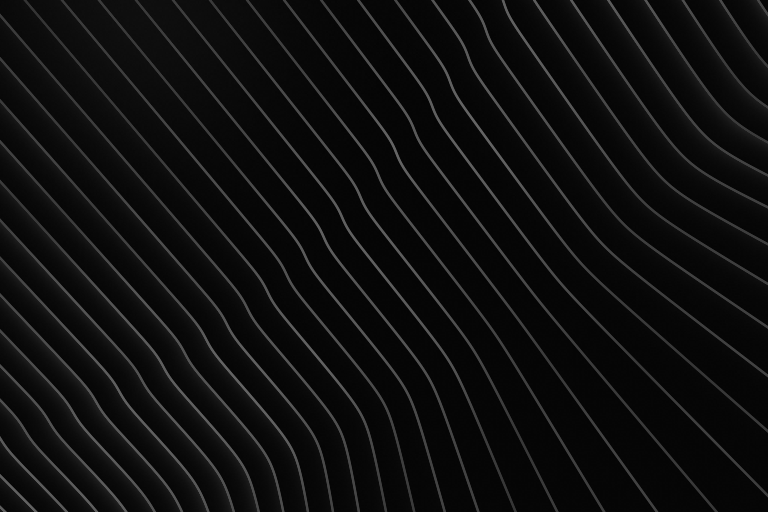
Reproduce this background procedurally as a WebGL 2 fragment shader.

```glsl
#version 300 es
precision highp float;
// Dark layered sheets with thin grey edges that run diagonally, ripple once and fan out.

uniform vec2 u_resolution;
out vec4 fragColor;

float hash(vec2 p) {
    return fract(sin(dot(p, vec2(127.1, 311.7))) * 43758.5453);
}

float noise(vec2 p) {
    vec2 i = floor(p), f = fract(p);
    f = f * f * (3.0 - 2.0 * f);
    return mix(mix(hash(i), hash(i + vec2(1, 0)), f.x),
               mix(hash(i + vec2(0, 1)), hash(i + vec2(1, 1)), f.x), f.y);
}

// Heights, measured from the top, where edge k ripples and where it turns
float rippleHeight(float k) { return 0.57 - 0.0332 * k - 0.00078 * k * k; }
float turnHeight(float k) { return 0.8125 - 0.0234 * k - 0.000586 * k * k; }

// Horizontal position of edge k at height y, and its slope dx/dy
vec2 edgeCurve(float k, float y) {
    float slope = 0.85 - 0.012 * k;
    float fanSlope = min(0.19 + 0.03 * k + 0.0065 * k * k, 2.1);
    float ripple = tanh((y - rippleHeight(k)) / 0.027);
    float t = y - turnHeight(k);
    float soft = sqrt(t * t + 0.0016);
    float x = 0.039 + 0.0723 * k + slope * y + 0.0018 * min(k, 0.0)
            - 0.0098 * ripple + (fanSlope - slope) * 0.5 * (t + soft);
    float dx = slope - 0.36 * (1.0 - ripple * ripple)
             + (fanSlope - slope) * 0.5 * (1.0 + t / soft);
    return vec2(x, dx);
}

void main() {
    // Canvas-height units, y pointing down
    vec2 p = vec2(gl_FragCoord.x, u_resolution.y - gl_FragCoord.y) / u_resolution.y;
    float pixel = 1.0 / u_resolution.y;

    float sheen = 0.0;
    float edgeLight = 0.0;
    for (float k = -15.0; k <= 21.0; k++) {
        vec2 curve = edgeCurve(k, p.y);
        float d = (p.x - curve.x) / sqrt(1.0 + curve.y * curve.y);

        // Thin edge, brightest around the ripple and dimmer in the fan
        float line = 1.0 - smoothstep(0.0026 - 0.6 * pixel, 0.0026 + 0.6 * pixel, abs(d));
        float along = (p.y - rippleHeight(k) - 0.06) / 0.26;
        float light = 0.23 + 0.13 * exp(-along * along);
        light *= 0.88 + 0.24 * noise(vec2(k * 3.7, p.y * 7.0));
        edgeLight = max(edgeLight, line * light);

        // Soft sheen on the lower left side, absent from the middle sheets
        float strength = 0.09 * smoothstep(2.0, 13.0, abs(k - 6.0));
        strength *= 0.5 + noise(vec2(k * 0.6, p.y * 4.0) + 9.0);
        sheen = max(sheen, strength * exp(-abs(d) / 0.016) * smoothstep(pixel, -pixel, d));
    }

    // Faint haze at the top left and fine grain
    float haze = 0.035 * exp(-12.0 * dot(p - vec2(0.28, 0.0), p - vec2(0.28, 0.0)));
    float grain = 0.006 * (hash(floor(p * 342.0)) - 0.5);
    float grey = max(0.021 + haze + sheen + grain, edgeLight);
    fragColor = vec4(vec3(grey), 1.0);
}
```
